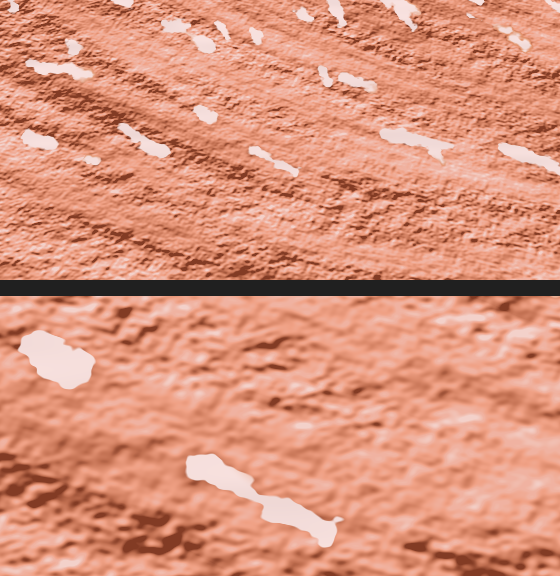
Top: the whole. Bottom: its middle third, enlarged.
Write a Shadertoy shader that draws this texture.

```glsl
// Churned red mud crossed by wheel ruts, with pale rain puddles in the hollows.
// Clods are noise lit from above, ruts are noise stretched along fanning lines,
// and puddles are scattered capsules with ragged edges.

const vec3 SHADOW = vec3(0.51, 0.23, 0.14);
const vec3 BROWN  = vec3(0.75, 0.43, 0.31);
const vec3 CLAY   = vec3(0.86, 0.54, 0.42);
const vec3 SALMON = vec3(0.94, 0.63, 0.52);
const vec3 DRY    = vec3(0.94, 0.70, 0.63);
const vec3 WATER  = vec3(0.96, 0.87, 0.86);
const vec3 SILT   = vec3(0.87, 0.52, 0.34);

const float CLOD_SCALE = 9.5;
const float CLOD_CONTRAST = 6.2;
const vec2  LIGHT_STEP = vec2(-0.004, 0.010);
const float RUT_CONTRAST = 1.6;
const float SEAM_DEPTH = 1.3;
const int   PUDDLES = 26;
const float PUDDLE_LOW = 0.40;

float hash(vec2 p) {
    vec3 a = fract(p.xyx * 0.1031);
    a += dot(a, a.yzx + 33.33);
    return fract((a.x + a.y) * a.z);
}

float noise(vec2 p) {
    vec2 i = floor(p), f = fract(p);
    f = f * f * (3.0 - 2.0 * f);
    return mix(mix(hash(i), hash(i + vec2(1, 0)), f.x),
               mix(hash(i + vec2(0, 1)), hash(i + vec2(1, 1)), f.x), f.y);
}

// Height of the lumpy soil, each octave turned and doubled
float clods(vec2 p) {
    float height = 0.0, amp = 1.0;
    p = p * CLOD_SCALE + 40.0;
    for (int i = 0; i < 4; i++) {
        height += amp * noise(p);
        p = mat2(1.6, 1.2, -1.2, 1.6) * p + 7.3;
        amp *= 0.7;
    }
    return height;
}

// Signed distance to the nearest puddle, before its edge is roughened
float puddleDistance(vec2 p) {
    float nearest = 1.0;
    for (int i = 0; i < PUDDLES; i++) {
        float k = float(i);
        float size = hash(vec2(k, 3.7));
        float turn = hash(vec2(k, 11.2));
        vec2 centre = vec2(2.0 * fract(k * 0.618 + 0.13),
                           mix(PUDDLE_LOW, 1.02, hash(vec2(k, 23.9))));
        float angle = turn > 0.84 ? -1.1 : mix(-0.12, -0.68, turn);
        float halfLength = mix(0.03, 0.15, size * size);
        float halfWidth = mix(0.009, 0.021, hash(vec2(k, 37.1)));
        vec2 r = p - centre;
        r = vec2(r.x * cos(angle) + r.y * sin(angle),
                 r.y * cos(angle) - r.x * sin(angle));
        r.x = max(abs(r.x) - halfLength + halfWidth, 0.0);
        nearest = min(nearest, length(r) - halfWidth);
    }
    return nearest;
}

float ramp(float a, float b, float x) {
    return clamp((x - a) / (b - a), 0.0, 1.0);
}

// Soil colour from tone, where 0 is average and 1 a standard deviation
vec3 soil(float tone) {
    vec3 c = mix(SHADOW, BROWN, ramp(-2.0, -1.1, tone));
    c = mix(c, CLAY, ramp(-1.1, -0.3, tone));
    c = mix(c, SALMON, ramp(-0.3, 0.5, tone));
    c = mix(c, DRY, ramp(0.5, 1.3, tone));
    return mix(c, WATER, 0.7 * ramp(1.5, 2.8, tone));
}

void mainImage(out vec4 fragColor, in vec2 fragCoord) {
    vec2 p = fragCoord / iResolution.y;
    float pixel = 1.0 / iResolution.y;

    // Ground plane: grains shrink and flatten towards the top
    vec2 ground = vec2((p.x - 1.0) * (1.0 + 0.4 * p.y), p.y * (1.4 + 0.4 * p.y));

    // Ruts run down to the right and fan out with height
    float across = p.y + p.x * (0.26 + 0.5 * p.y);
    across += 0.05 * (noise(p * 2.5 + 5.0) - 0.5) + 0.012 * (noise(ground * 14.0 + 60.0) - 0.5);
    vec2 rut = vec2(p.x, across);
    float rough = smoothstep(0.2, 0.75, noise(rut * vec2(2.2, 8.0) + 17.0));
    float bands = noise(rut * vec2(1.3, 13.0)) - 0.5 + 0.7 * (noise(rut * vec2(3.0, 31.0) + 9.0) - 0.5);
    float treads = noise(rut * vec2(3.0, 65.0) + 30.0) - 0.5;
    float seam = pow(1.0 - abs(2.0 * noise(rut * vec2(1.6, 9.0) + 50.0) - 1.0), 5.0);

    // Tone of the lit soil
    float relief = clods(ground) - clods(ground + LIGHT_STEP);
    float tone = CLOD_CONTRAST * relief * mix(0.6, 1.4, rough);
    tone += RUT_CONTRAST * bands + 1.2 * treads * (1.0 - rough);
    tone += 0.18 - SEAM_DEPTH * seam * rough;
    tone += 1.2 * (noise(p * vec2(3.0, 5.0) + 80.0) - 0.5);

    // Puddles with ragged shores, dark wet banks and silty shallows
    float shore = puddleDistance(p);
    shore += 0.030 * (noise(ground * 11.0 + 3.0) - 0.5);
    shore += 0.016 * (noise(ground * 32.0 + 21.0) - 0.5);
    shore += 0.008 * (noise(ground * 75.0 + 33.0) - 0.5);
    tone -= 0.7 * exp(-max(shore, 0.0) / 0.008);
    float silty = smoothstep(0.58, 0.75, noise(p * 6.0 + 44.0)) * smoothstep(-0.014, -0.002, shore);
    vec3 water = WATER - 0.05 * noise(ground * vec2(5.0, 18.0)) + 0.02;
    water = mix(water, SILT, 0.85 * silty);

    vec3 colour = mix(water, soil(tone), smoothstep(-1.2 * pixel, 1.2 * pixel, shore));
    fragColor = vec4(colour, 1.0);
}
```
